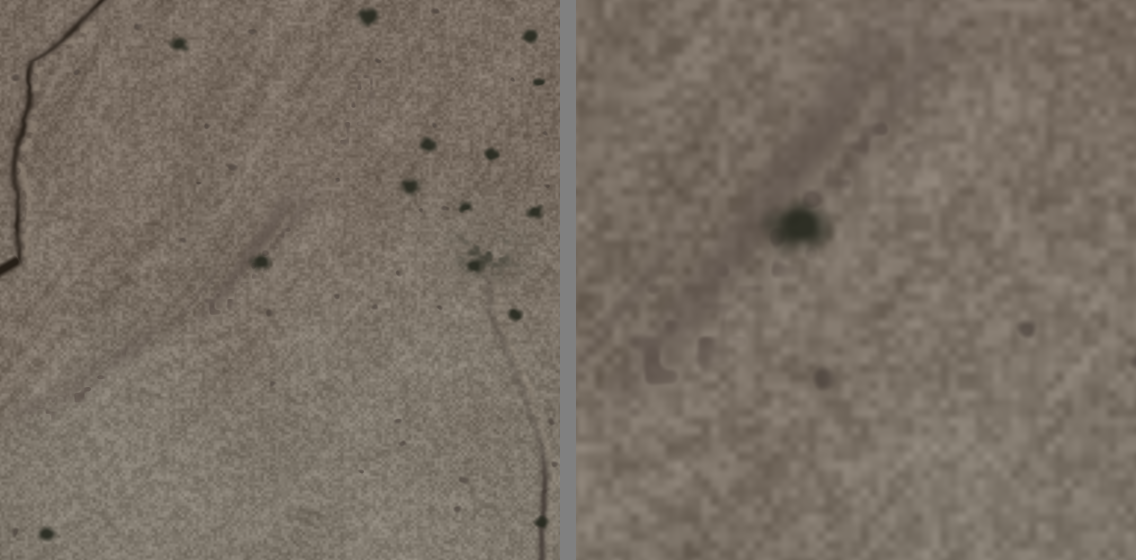
Left, the full canvas; right, a detail of the centre.
A WebGL 1 fragment shader for this texture:

```glsl
precision highp float;

uniform vec2 u_resolution;

const vec3 DRY_GRASS = vec3(0.500, 0.472, 0.428);
const vec3 BARE_EARTH = vec3(0.464, 0.417, 0.374);
const vec3 PALE_BANK = vec3(0.60, 0.55, 0.49);
const vec3 WASH_SHADE = vec3(0.34, 0.295, 0.27);
const vec3 GULLY_DARK = vec3(0.15, 0.12, 0.09);
const vec3 SHRUB_DARK = vec3(0.15, 0.16, 0.12);

const float GRAIN_CELLS = 190.0;
const float GRAIN_CONTRAST = 0.105;
const float CLUMP_CELLS = 95.0;
const float CLUMP_CONTRAST = 0.06;
const float STREAK_CELLS = 62.0;
const float STREAK_CONTRAST = 0.085;
const float PATCH_CONTRAST = 0.055;
const float SHRUB_CELLS = 10.0;
const float SPECK_CELLS = 26.0;

float hash(vec2 p) {
  return fract(sin(dot(p, vec2(127.1, 311.7))) * 43758.5);
}

float noise(vec2 p) {
  vec2 i = floor(p);
  vec2 f = fract(p);
  f = f * f * (3.0 - 2.0 * f);
  return mix(mix(hash(i), hash(i + vec2(1.0, 0.0)), f.x),
             mix(hash(i + vec2(0.0, 1.0)), hash(i + 1.0), f.x), f.y);
}

float fbm(vec2 p) {
  float sum = 0.0;
  float weight = 0.5;
  for (int i = 0; i < 4; i++) {
    sum += weight * noise(p);
    p = p * 2.03 + 17.3;
    weight *= 0.5;
  }
  return sum / 0.9375;
}

float bell(float x, float width) {
  return exp(-x * x / (width * width));
}

float segmentDistance(vec2 p, vec2 a, vec2 b) {
  vec2 ab = b - a;
  return length(p - a - ab * clamp(dot(p - a, ab) / dot(ab, ab), 0.0, 1.0));
}

// Soft ragged blobs, one at most per cell, denser toward the upper right
float shrubs(vec2 p, float cells, float radius, float sparse, float dense) {
  float cover = 0.0;
  vec2 home = floor(p * cells);
  vec2 ragged = p + 0.007 * (vec2(noise(p * 90.0), noise(p * 90.0 + 40.0)) - 0.5);
  for (int j = -1; j <= 1; j++) {
    for (int i = -1; i <= 1; i++) {
      vec2 id = home + vec2(float(i), float(j));
      vec2 center = (id + 0.15 + 0.7 * vec2(hash(id + 3.1), hash(id + 8.7))) / cells;
      float chance = mix(sparse, dense, smoothstep(1.0, 1.45, center.x + center.y));
      float size = radius * mix(0.5, 1.1, hash(id + 21.4));
      float blob = 1.0 - smoothstep(0.35, 1.3, length((ragged - center) * vec2(0.9, 1.1)) / size);
      cover = max(cover, blob * step(hash(id + 5.9), chance));
    }
  }
  return cover;
}

void main() {
  vec2 p = gl_FragCoord.xy / u_resolution;
  float broad = fbm(p * 5.0 + 2.0);
  float fine = noise(p * CLUMP_CELLS);
  float grain = noise(p * GRAIN_CELLS + 31.0);
  float wobble = fbm(p * 14.0 + 9.0) - 0.5;

  // Ground tone: grey grass below, browner earth above the diagonal wash
  float ridge = 0.65 - 1.42 * (0.9 - p.y) * (0.9 - p.y) + 0.07 * wobble;
  float side = ridge - p.x;
  float slope = smoothstep(-0.04, 0.06, side);
  float earth = smoothstep(0.05, 0.85, p.y + 0.5 * (broad - 0.5) + 0.12 * slope);
  vec3 color = mix(DRY_GRASS, BARE_EARTH, earth);
  color += PATCH_CONTRAST * (fbm(p * 9.0 + 50.0) - 0.5);

  // Slanting streaks that lean over toward the bottom
  float across = p.x - 0.9 * p.y + 0.2 * p.y * p.y + 0.025 * broad;
  float streak = 0.6 * noise(vec2(across * STREAK_CELLS, p.y * 6.0))
               + 0.4 * noise(vec2(across * STREAK_CELLS * 0.45, p.y * 4.0 + 7.0)) - 0.5;
  color += STREAK_CONTRAST * streak * mix(0.55, 1.0, slope);

  // Grass grain
  color += GRAIN_CONTRAST * (grain - 0.5) + CLUMP_CONTRAST * (fine - 0.5);

  // Shaded diagonal wash with dark specks and a pale lower lip
  float reach = smoothstep(0.2, 0.32, p.y) * (1.0 - smoothstep(0.58, 0.72, p.y));
  float wash = bell(side - 0.025, 0.04) * reach;
  color = mix(color, WASH_SHADE, wash * clamp(0.35 + 1.4 * streak, 0.0, 0.6));
  color += 0.025 * bell(side + 0.04, 0.03) * reach;
  float speckled = smoothstep(0.62, 0.85, fine) * smoothstep(0.48, 0.62, noise(p * 13.0));
  color = mix(color, WASH_SHADE, 0.7 * speckled * bell(side, 0.03));

  // Gully down the left with a broken pale bank
  float gullyX = 0.028 + 0.03 * smoothstep(0.68, 0.85, p.y) + 1.2 * max(p.y - 0.89, 0.0);
  float offset = p.x - gullyX - 0.035 * wobble;
  offset /= mix(1.0, 1.5, smoothstep(0.88, 0.91, p.y));
  float gullyReach = smoothstep(0.52, 0.54, p.y);
  float bank = bell(offset - 0.012, 0.009) * smoothstep(0.3, 0.7, fine);
  color = mix(color, PALE_BANK, 0.65 * bank * gullyReach);
  color = mix(color, WASH_SHADE, 0.4 * bell(offset, 0.014) * gullyReach);
  float cut = bell(offset, 0.0055) * gullyReach * mix(0.5, 1.0, noise(p * 30.0));
  float foot = segmentDistance(p + 0.012 * wobble, vec2(0.0, 0.518), vec2(0.03, 0.535));
  color = mix(color, GULLY_DARK, max(cut, 1.0 - smoothstep(0.003, 0.014, foot)));

  // Winding track at the lower right, headed by a scrub patch
  float trackX = 0.87 + 0.1 * smoothstep(0.5, 0.15, p.y) + 0.02 * wobble;
  float trackReach = 1.0 - smoothstep(0.49, 0.53, p.y);
  float rut = bell(p.x - trackX, 0.007) * mix(0.25, 0.85, smoothstep(0.25, 0.12, p.y));
  color = mix(color, PALE_BANK, 0.35 * bell(p.x - trackX - 0.014, 0.008) * fine * trackReach);
  color = mix(color, WASH_SHADE * 0.8, rut * trackReach);
  float scrub = bell(length((p - vec2(0.87, 0.55)) * vec2(1.0, 1.3)), 0.055);
  color = mix(color, SHRUB_DARK, 0.65 * scrub * smoothstep(0.4, 0.8, 0.5 * fine + 0.5 * noise(p * 45.0)));

  // Shrubs and small specks
  color = mix(color, SHRUB_DARK, 0.9 * shrubs(p, SHRUB_CELLS, 0.017, 0.02, 0.3));
  color = mix(color, WASH_SHADE * 0.8, 0.6 * shrubs(p + 4.0 / SPECK_CELLS, SPECK_CELLS, 0.007, 0.01, 0.07));

  gl_FragColor = vec4(clamp(color, 0.0, 1.0), 1.0);
}
```
